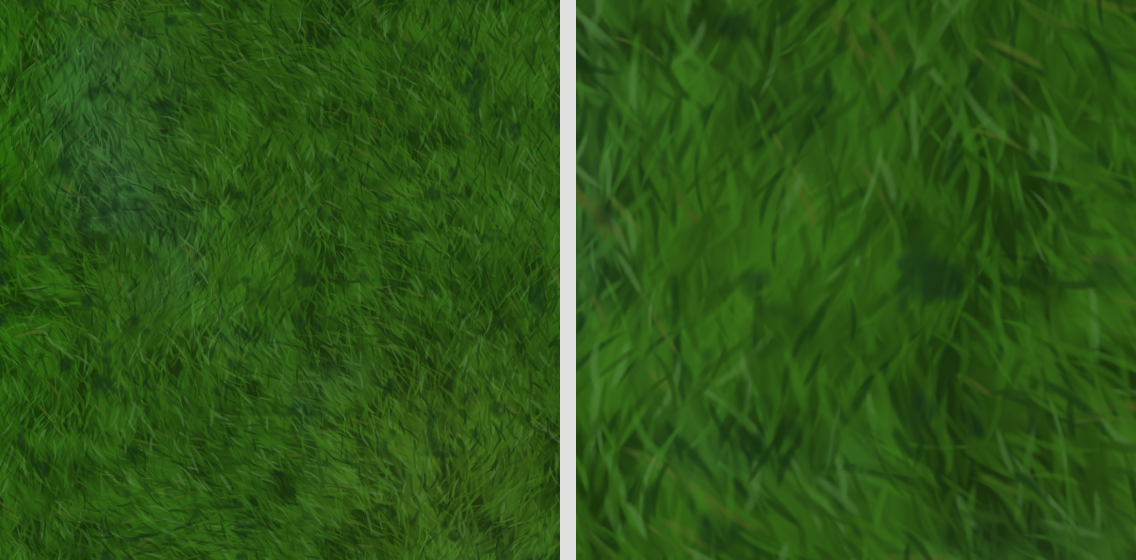
Left: the whole. Right: its middle third, enlarged.
Reproduce this texture procedurally as a Shadertoy shader.

```glsl
// Integer hash: three values in 0..1 per cell and layer
vec3 hash3(vec2 cell, int layer) {
    uvec3 v = uvec3(ivec3(ivec2(cell), layer)) * 1664525u + 1013904223u;
    v.x += v.y * v.z; v.y += v.z * v.x; v.z += v.x * v.y;
    v ^= v >> 16u;
    v.x += v.y * v.z; v.y += v.z * v.x; v.z += v.x * v.y;
    return vec3(v >> 8u) / 16777216.0;
}

float noise(vec2 p, int seed) {
    vec2 i = floor(p), f = fract(p);
    f = f * f * (3.0 - 2.0 * f);
    return mix(mix(hash3(i, seed).x, hash3(i + vec2(1, 0), seed).x, f.x),
               mix(hash3(i + vec2(0, 1), seed).x, hash3(i + vec2(1, 1), seed).x, f.x), f.y);
}

float fbm(vec2 p, int seed) {
    return 0.55 * noise(p, seed) + 0.3 * noise(p * 2.1, seed + 1) + 0.15 * noise(p * 4.3, seed + 2);
}

// Broad patches of fresh, bluish and olive turf
vec3 turfTint(vec2 p) {
    vec3 tint = mix(vec3(0.145, 0.31, 0.055), vec3(0.18, 0.345, 0.075), fbm(p * 5.0, 101));
    float band = abs(p.x + 0.75 * p.y - 0.78 + 0.35 * (fbm(p * 3.0, 111) - 0.5));
    float bluish = smoothstep(0.3, 0.0, band) * smoothstep(0.25, 0.65, fbm(p * 6.0, 121));
    tint = mix(tint, vec3(0.19, 0.355, 0.18), 0.85 * bluish);
    float olive = smoothstep(0.4, 0.0, length(p - vec2(0.8, 0.15)));
    tint = mix(tint, vec3(0.235, 0.365, 0.085), 0.7 * olive);
    float fresh = smoothstep(0.22, 0.0, p.x) * smoothstep(0.0, 0.4, p.y);
    return mix(tint, vec3(0.135, 0.34, 0.035), 0.7 * fresh);
}

// Prevailing lean of the grass, counterclockwise from upright
float lean(vec2 p) {
    return mix(0.6, -0.25, smoothstep(0.4, 0.95, p.x)) + 2.0 * (noise(p * 5.0, 131) - 0.5);
}

void mainImage(out vec4 fragColor, in vec2 fragCoord) {
    vec2 p = fragCoord / iResolution.y;
    vec3 tint = turfTint(p);

    // Shadowed undergrowth
    float clumps = fbm(p * 20.0, 141);
    vec3 color = tint * mix(0.6, 1.15, smoothstep(0.2, 0.7, clumps));

    // Overlapping blades, from long to short
    for (int layer = 0; layer < 15; layer++) {
        float cells = 15.0 + 1.5 * float(layer);
        vec2 grid = p * cells + 0.37 * float(layer);
        for (int k = 0; k < 9; k++) {
            vec2 cell = floor(grid) + vec2(k % 3 - 1, k / 3 - 1);
            vec3 place = hash3(cell, layer);
            vec3 look = hash3(cell, layer + 40);
            vec2 q = grid - cell - place.xy;
            float angle = lean((cell + 0.5) / cells) + 1.5 * (place.z - 0.5);
            float c = cos(angle), s = sin(angle);
            q = vec2(c * q.x + s * q.y, c * q.y - s * q.x);
            q.x += (look.y - 0.5) * 0.7 * q.y * q.y;

            // Tapered body with soft flanks
            float along = abs(q.y) / mix(0.45, 0.95, look.z);
            float halfWidth = cells * mix(0.0025, 0.0055, place.x) * (1.0 - 0.6 * along * along);
            float body = smoothstep(1.0, 0.1, abs(q.x) / halfWidth) * smoothstep(1.0, 0.5, along);

            // Mostly turf green, with a few pale, straw and shaded blades
            vec3 blade = tint * mix(0.68, 1.38, look.x);
            blade = mix(blade, vec3(0.31, 0.47, 0.25), 0.8 * step(0.94, look.x));
            blade = mix(blade, vec3(0.33, 0.38, 0.13), 0.8 * step(0.975, place.z));
            blade = mix(blade, vec3(0.07, 0.18, 0.07), 0.7 * step(look.x, 0.1));
            color = mix(color, blade, 0.62 * body);
        }
    }

    // Small dark hollows and soft light
    float hollow = smoothstep(0.36, 0.16, fbm(p * 26.0 + 7.0, 151));
    color = mix(color, vec3(0.08, 0.18, 0.09), 0.6 * hollow);
    color *= 0.88 + 0.26 * fbm(p * 8.0, 161);
    fragColor = vec4(color, 1.0);
}
```
